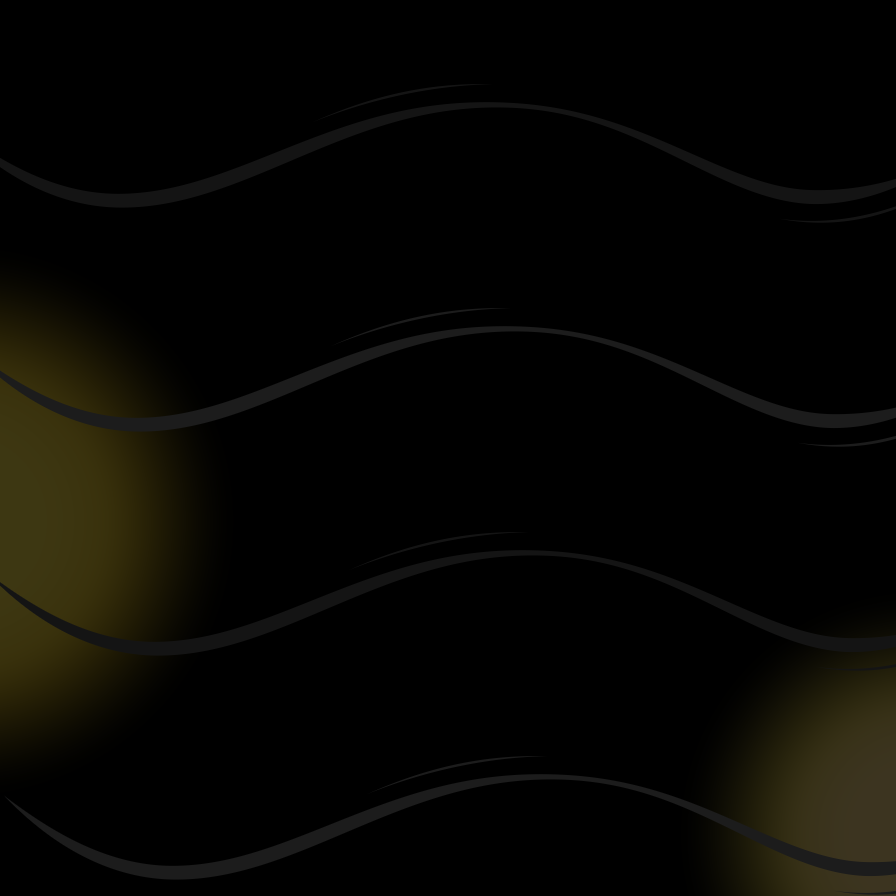
Give the GLSL for this background, as a WebGL 2 fragment shader.

```glsl
#version 300 es
precision highp float;
// Four calligraphic grey waves on black, each a copy of the one above shifted
// down and slightly right, with thin accent strokes beside crest and trough.
// Two soft olive glows sit behind them, at the left edge and lower right.
uniform vec2 u_resolution;
out vec4 fragColor;

// Eased rise from 0 to 1; skew broadens the top of the curve
float swell(float t, float skew) {
    t += skew * t * (1.0 - t);
    return 0.5 - 0.5 * cos(3.14159 * t);
}

// Height of the main wave, measured downwards: trough, crest, trough
float waveHeight(float x) {
    if (x < 0.134) return 0.224 - 2.38 * (x - 0.134) * (x - 0.134);
    if (x < 0.549) return mix(0.224, 0.117, swell((x - 0.134) / 0.415, 0.14));
    if (x < 0.911) return mix(0.220, 0.117, swell((0.911 - x) / 0.362, 0.25));
    return 0.220 - 2.0 * (x - 0.911) * (x - 0.911);
}

// Pen width: pointed at the left tip, thin past the crest, tapering right
float waveWidth(float x) {
    float dip = (x - 0.599) / 0.208;
    float body = 0.0052 + 0.0117 * (1.0 - exp(-dip * dip));
    float tip = 1.0 - exp(-max(x + 0.056, 0.0) / 0.078);
    return body * tip * (1.0 - smoothstep(0.898, 1.107, x));
}

// Width of an accent stroke that tapers to a point at both ends
float accentWidth(float x, float start, float end, float width) {
    return width * sin(3.14159 * clamp((x - start) / (end - start), 0.0, 1.0));
}

// Share of a pixel covered by a stroke, also for strokes below one pixel
float stroke(float dist, float width, float pixel) {
    float h = 0.5 * width;
    return clamp((dist + h) / pixel + 0.5, 0.0, 1.0)
         - clamp((dist - h) / pixel + 0.5, 0.0, 1.0);
}

float waveMask(vec2 p, float pixel) {
    float slope = (waveHeight(p.x + 0.001) - waveHeight(p.x - 0.001)) / 0.002;
    float lean = inversesqrt(1.0 + slope * slope);
    float mask = stroke((p.y - waveHeight(p.x)) * lean, waveWidth(p.x), pixel);

    // Accent above the rise to the crest
    float above = 0.094 + 1.08 * (0.547 - p.x) * (0.547 - p.x);
    mask = max(mask, stroke(p.y - above, accentWidth(p.x, 0.349, 0.550, 0.0028), pixel));

    // Accent below the right trough
    float below = 0.2475 - 2.0 * (p.x - 0.911) * (p.x - 0.911);
    return max(mask, stroke(p.y - below, accentWidth(p.x, 0.870, 1.070, 0.0033), pixel));
}

// Blurred disc whose rim is tinted differently from its core
vec3 glow(vec2 p, vec2 centre, float radius, float blur, vec3 core, vec3 rim) {
    float d = length(p - centre);
    float light = 1.0 - smoothstep(radius - blur, radius + blur, d);
    return light * mix(core, rim, smoothstep(0.35 * radius, radius, d));
}

void main() {
    vec2 p = gl_FragCoord.xy / u_resolution;
    p.y = 1.0 - p.y;
    float pixel = 1.0 / min(u_resolution.x, u_resolution.y);

    // Glows
    vec3 colour = glow(p, vec2(-0.046, 0.582), 0.234, 0.082,
                       vec3(0.24, 0.215, 0.070), vec3(0.21, 0.175, 0.030));
    colour += glow(p, vec2(1.030, 0.931), 0.203, 0.076,
                   vec3(0.235, 0.205, 0.125), vec3(0.20, 0.180, 0.060));

    // Waves, alternating between two greys
    for (int row = 0; row < 4; row++) {
        vec2 local = p - float(row) * vec2(0.0202, 0.25);
        vec3 grey = vec3(row % 2 == 0 ? 0.080 : 0.108);
        colour = mix(colour, grey, waveMask(local, pixel));
    }
    fragColor = vec4(colour, 1.0);
}
```
